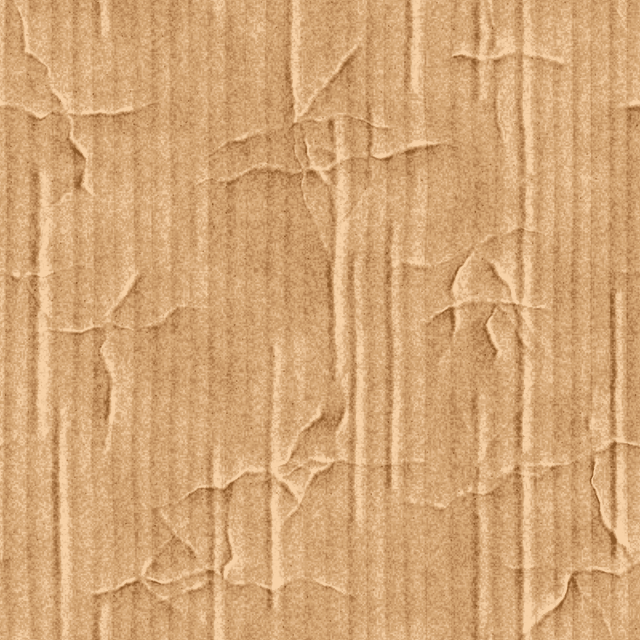
Give the GLSL for this texture, as a WebGL 1 fragment shader.

```glsl
precision highp float;
// Crumpled corrugated cardboard: vertical flutes with raised ribs, crossed by
// kinked creases that branch from jittered nodes, over grainy kraft paper.
// All relief is summed into one tone value, then mapped to a brown ramp.
uniform vec2 u_resolution;

#define FLUTES 32.0
#define FLUTE_DEPTH 1.5
#define RIB_SHARE 0.25
#define RIB_HEIGHT 2.0
#define NODE_GRID 4.0
#define CREASE_WIDTH 0.003
#define CREASE_HEIGHT 3.3
#define CREASE_KINK 0.024
#define GRAIN_SCALE 400.0
#define GRAIN_DEPTH 4.0
#define BLOTCH_DEPTH 2.0
#define BASE_TONE 1.95

float hash(vec2 p) {
  vec3 q = fract(p.xyx * 0.1031);
  q += dot(q, q.yzx + 33.33);
  return fract((q.x + q.y) * q.z);
}

float noise(vec2 p) {
  vec2 i = floor(p), f = fract(p);
  f = f * f * (3.0 - 2.0 * f);
  return mix(mix(hash(i), hash(i + vec2(1, 0)), f.x),
             mix(hash(i + vec2(0, 1)), hash(i + vec2(1, 1)), f.x), f.y);
}

// Straight-sided 1D noise, for sharply kinked lines
float kinked(float x, float seed) {
  float i = floor(x);
  return mix(hash(vec2(i, seed)), hash(vec2(i + 1.0, seed)), x - i);
}

float bump(float x) { return exp(-x * x); }

// Corrugation: soft flutes with one crisp edge, some raised into ribs
float flutes(vec2 p) {
  float x = p.x * FLUTES + 0.8 * noise(vec2(p.x * 11.0, 3.0))
          + 0.2 * noise(p * vec2(5.0, 7.0));
  float id = floor(x), f = x - id;
  float profile = smoothstep(0.0, 0.6, f) - smoothstep(0.86, 1.0, f) - 0.5;
  float strength = mix(0.3, 1.2, hash(vec2(id, 7.0)))
                 * mix(0.4, 1.4, noise(vec2(id * 3.7, p.y * 6.0)));
  float tone = profile * strength * FLUTE_DEPTH;
  tone += 0.9 * (noise(vec2(id * 6.3, p.y * 3.0 + 30.0)) - 0.5);

  // Ribs run for part of the height and stop at short soft ends
  float y = p.y * 2.3 + 5.0 * hash(vec2(id, 19.0));
  float rise = step(hash(vec2(id, floor(y) + 40.0)), RIB_SHARE);
  float t = fract(y);
  rise *= smoothstep(0.0, 0.04, t) * (1.0 - smoothstep(0.95, 1.0, t));
  rise *= mix(0.6, 1.15, noise(vec2(id * 5.3, p.y * 16.0)));
  float wobble = 0.12 * (noise(vec2(id * 9.1, p.y * 38.0)) - 0.5);
  float lit = smoothstep(0.3, 0.42, f + wobble) * (1.0 - smoothstep(0.6, 0.85, f + wobble));
  float shaded = bump((f - 0.18 + wobble) / 0.14);
  return tone + rise * RIB_HEIGHT * (lit - 0.9 * shaded);
}

// One crease arm leaving a node; d is the offset from that node
float creaseArm(vec2 d, float angle, float len, float seed) {
  vec2 dir = vec2(cos(angle), sin(angle));
  vec2 normal = vec2(-dir.y, dir.x);
  normal *= dot(normal, vec2(0.45, 0.89)) < 0.0 ? -1.0 : 1.0;
  float u = dot(d, dir), v = dot(d, normal);
  if (u < 0.0 || u > len || abs(v) > 0.07) return 0.0;

  float bow = (hash(vec2(seed, 5.0)) - 0.5) * 2.0;
  v -= bow * u * (len - u);
  v -= CREASE_KINK * smoothstep(0.0, 0.03, u) * (kinked(u * 26.0, seed) - 0.5);
  v -= 0.004 * (kinked(u * 90.0, seed + 31.0) - 0.5);
  float w = CREASE_WIDTH * mix(0.5, 1.8, noise(vec2(u * 36.0, seed)));
  float s = v / w;
  float fade = smoothstep(0.0, 0.008, u) * (1.0 - smoothstep(0.6 * len, len, u));
  fade *= mix(0.15, 1.3, noise(vec2(u * 44.0, seed + 60.0)));
  fade *= mix(0.4, 1.1, hash(vec2(seed, 9.0)));
  float sharp = bump(s - 0.7) - 0.8 * bump(s + 1.0);
  float soft = 0.13 * s * bump(s / 5.0);
  return fade * CREASE_HEIGHT * (sharp + soft);
}

// Each node sends two arms sideways and two steeply up or down
float creases(vec2 p) {
  float tone = 0.0;
  for (float j = 0.0; j < NODE_GRID; j++) {
    for (float i = 0.0; i < NODE_GRID; i++) {
      float seed = 11.0 + 23.0 * (j * NODE_GRID + i);
      vec2 jitter = vec2(hash(vec2(seed, 1.0)), hash(vec2(seed, 2.0)));
      vec2 d = fract(p - (vec2(i, j) + jitter) / NODE_GRID + 0.5) - 0.5;
      for (float k = 0.0; k < 4.0; k++) {
        float id = seed + k * 5.0;
        float r = hash(vec2(id, 3.0));
        float side = hash(vec2(id, 4.0)) < 0.5 ? -1.0 : 1.0;
        float angle = k < 2.0 ? k * 3.1416 + 0.08 + 0.5 * (r - 0.5)
                              : side * mix(0.7, 2.3, r);
        float len = mix(0.08, 0.24, hash(vec2(id, 6.0)));
        tone += creaseArm(d, angle, len, id);
      }
    }
  }
  return tone;
}

// Paper surface: blotches, fine grain and sparse dark flecks
float paper(vec2 p) {
  float blotch = 0.55 * noise(p * 9.0 + 4.0) + 0.45 * noise(p * vec2(34.0, 22.0));
  float grain = 0.7 * noise(p * GRAIN_SCALE) + 0.3 * noise(p * GRAIN_SCALE * 0.47 + 70.0);
  vec2 g = p * 80.0, cell = floor(g);
  vec2 spot = 0.25 + 0.5 * vec2(hash(cell + 13.0), hash(cell + 29.0));
  float fleck = step(0.94, hash(cell + 51.0))
              * (1.0 - smoothstep(0.05, 0.17, length(fract(g) - spot)));
  return BLOTCH_DEPTH * (blotch - 0.5) + GRAIN_DEPTH * (grain - 0.5) - 2.2 * fleck;
}

vec3 kraftRamp(float t) {
  vec3 c = mix(vec3(0.71, 0.51, 0.32), vec3(0.78, 0.59, 0.40), clamp(t, 0.0, 1.0));
  c = mix(c, vec3(0.83, 0.65, 0.45), clamp(t - 1.0, 0.0, 1.0));
  c = mix(c, vec3(0.87, 0.70, 0.52), clamp(t - 2.0, 0.0, 1.0));
  c = mix(c, vec3(0.93, 0.78, 0.61), clamp(t - 3.0, 0.0, 1.0));
  return c + 0.08 * clamp(t, -2.0, 0.0) + 0.04 * clamp(t - 4.0, 0.0, 1.0);
}

void main() {
  vec2 p = gl_FragCoord.xy / u_resolution;
  float tone = BASE_TONE + flutes(p) + creases(p) + paper(p);
  gl_FragColor = vec4(kraftRamp(tone), 1.0);
}
```
